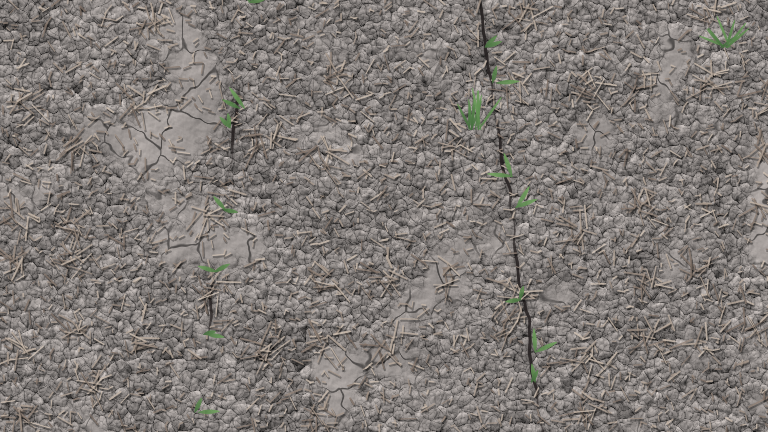
Reproduce this texture procedurally as a Shadertoy shader.

```glsl
vec2 hash2(vec2 p) {
    vec3 q = fract(p.xyx * vec3(0.1031, 0.1030, 0.0973));
    q += dot(q, q.yzx + 33.33);
    return fract((q.xx + q.yz) * q.zy);
}

float corner(vec2 cell, vec2 offset) {
    return dot(hash2(cell) * 2.0 - 1.0, offset);
}

float gradientNoise(vec2 p) {
    vec2 i = floor(p), f = fract(p), e = vec2(1, 0);
    vec2 u = f * f * f * (f * (f * 6.0 - 15.0) + 10.0);
    return mix(mix(corner(i, f), corner(i + e, f - e), u.x),
               mix(corner(i + e.yx, f - e.yx), corner(i + 1.0, f - 1.0), u.x), u.y);
}

float fbm(vec2 p) {
    float sum = 0.0, amp = 1.0;
    for (int i = 0; i < 4; i++) {
        sum += amp * gradientNoise(p);
        p = mat2(1.6, 1.2, -1.2, 1.6) * p + 17.3;
        amp *= 0.55;
    }
    return sum;
}

// Nearest cell: xy = offset to its centre, z = gap to the next one, w = cell id
vec4 cells(vec2 p) {
    vec2 base = floor(p), nearest = vec2(0);
    float d1 = 9.0, d2 = 9.0, id = 0.0;
    for (int y = -1; y <= 1; y++)
    for (int x = -1; x <= 1; x++) {
        vec2 cell = base + vec2(x, y), r = hash2(cell + 41.0);
        vec2 offset = p - cell - r;
        float d = length(offset);
        if (d < d1) { d2 = d1; d1 = d; nearest = offset; id = fract(r.x * 57.0); }
        else d2 = min(d2, d);
    }
    return vec4(nearest, d2 - d1, id);
}

// x = distance to the segment, y = position along it
vec2 segment(vec2 p, vec2 a, vec2 b) {
    float t = clamp(dot(p - a, b - a) / dot(b - a, b - a), 0.0, 1.0);
    return vec2(length(p - mix(a, b, t)), t);
}

float cover(float d, float halfWidth) {
    float blur = 0.6 / iResolution.y;
    return 1.0 - smoothstep(halfWidth - blur, halfWidth + blur, d);
}

// Dry stalks thrown around jittered grid points
vec3 addStraw(vec3 col, vec2 p, float grid, int count, float reach, float density) {
    for (int y = -1; y <= 1; y++)
    for (int x = -1; x <= 1; x++) {
        vec2 cell = floor(p * grid) + vec2(x, y);
        vec2 centre = (cell + 0.2 + 0.6 * hash2(cell + 7.0)) / grid;
        if (hash2(cell + grid).x > density || length(p - centre) > reach * 1.6) continue;
        for (int i = 0; i < count; i++) {
            vec2 r = hash2(cell * 1.7 + float(i) * vec2(3.1, 5.3));
            vec2 s = hash2(cell * 2.3 + float(i) * vec2(7.7, 2.9) + 19.0);
            vec2 a = centre + reach * 0.8 * (s - 0.5);
            vec2 b = a + reach * (0.3 + 0.7 * r.y) * vec2(cos(6.283 * r.x), sin(6.283 * r.x));
            col *= 1.0 - 0.3 * cover(segment(p + vec2(-0.002, 0.004), a, b).x, 0.0025);
            vec3 stalk = mix(vec3(0.49, 0.43, 0.39), vec3(0.83, 0.77, 0.71), s.x);
            col = mix(col, stalk, 0.8 * cover(segment(p, a, b).x, 0.0012 + 0.001 * s.y));
        }
    }
    return col;
}

// Green blades fanning out of one base
vec3 addSprout(vec3 col, vec2 p, vec2 base, int count, float size, float spread, float width) {
    if (length(p - base) > size * 1.5) return col;
    for (int i = 0; i < count; i++) {
        vec2 r = hash2(base * 91.0 + float(i) * 4.7);
        float angle = 1.57 + spread * (r.x - 0.5);
        vec2 root = base + vec2(size * 0.3 * (r.y - 0.5), 0);
        vec2 blade = segment(p, root, root + size * (0.6 + 0.4 * r.y) * vec2(cos(angle), sin(angle)));
        vec3 green = mix(vec3(0.24, 0.39, 0.22), vec3(0.46, 0.65, 0.38), r.y * 0.5 + blade.y * 0.5);
        col = mix(col, green, 0.9 * cover(blade.x, 0.001 + width * 4.0 * blade.y * (1.0 - blade.y)));
    }
    return col;
}

float rowX(int row, float y) {
    float x = row == 0 ? mix(0.45, 0.58, y) : mix(1.255, 1.11, y);
    return x + 0.012 * gradientNoise(vec2(y * 14.0, float(row) * 9.0 + 0.5));
}

void mainImage(out vec4 fragColor, in vec2 fragCoord) {
    vec2 p = fragCoord / iResolution.y;
    vec2 warp = vec2(gradientNoise(p * 40.0), gradientNoise(p * 40.0 + 31.0));

    // Crumbly soil lit from above, with smooth crusted patches
    float crust = smoothstep(0.08, 0.42, fbm(p * 3.6 + 5.0));
    float relief = fbm(p * 30.0) - fbm(p * 30.0 + vec2(-0.08, 0.14));
    vec4 clod = cells(p * 42.0 + warp * 0.7);
    vec4 crumb = cells(p * 95.0 + warp);
    float lumps = 0.16 * clod.y + 0.1 * crumb.y + 0.07 * (clod.w - 0.5)
                - 0.15 * (1.0 - smoothstep(0.0, 0.22, clod.z))
                - 0.08 * (1.0 - smoothstep(0.0, 0.3, crumb.z));
    float tone = 0.55 + 0.1 * fbm(p * 7.0) + 0.09 * fbm(p * 60.0) * (1.0 - 0.6 * crust);
    tone += mix(lumps + 0.32 * relief, 0.06 + 0.12 * relief, crust);
    vec3 col = tone * vec3(1.025, 0.985, 0.965);

    // Fine shrinkage cracks in the crust
    float crackGap = cells(p * 10.0 + warp * 0.16 + 0.3 * gradientNoise(p * 12.0)).z;
    col *= 1.0 - 0.5 * crust * (1.0 - smoothstep(0.01, 0.06, crackGap));

    // Dark furrow cracks along the two rows
    for (int row = 0; row < 2; row++) {
        float open = smoothstep(-0.15, 0.2, gradientNoise(vec2(p.y * 5.0, float(row) * 7.3 + 0.4))
                   + (row == 0 ? -0.05 : 0.2));
        float d = abs(p.x - rowX(row, p.y) + 0.004 * warp.x);
        col *= 1.0 - 0.15 * open * (1.0 - smoothstep(0.0, 0.02, d));
        col = mix(col, vec3(0.15, 0.13, 0.13), 0.9 * open * cover(d, 0.0035 * open));
    }

    // Chaff, loose stalks and stubble tufts
    col = addStraw(col, p, 30.0, 2, 0.018, 0.6);
    col = addStraw(col, p, 16.0, 2, 0.04, 0.65);
    col = addStraw(col, p, 7.0, 12, 0.056, 0.55);

    // Seedlings on the rows and two grass clumps
    for (int i = 0; i < 14; i++) {
        vec2 r = hash2(vec2(i, 3.0));
        float y = (float(i / 2) + r.x) / 7.0;
        vec2 base = vec2(rowX(i % 2, y) + 0.02 * (r.y - 0.5), y);
        col = addSprout(col, p, base, 2, 0.04 + 0.02 * r.y, 3.6, 0.004);
    }
    col = addSprout(col, p, vec2(1.1, 0.7), 11, 0.1, 1.3, 0.002);
    col = addSprout(col, p, vec2(1.68, 0.89), 8, 0.08, 2.6, 0.002);

    fragColor = vec4(clamp(col, 0.0, 1.0), 1.0);
}
```
